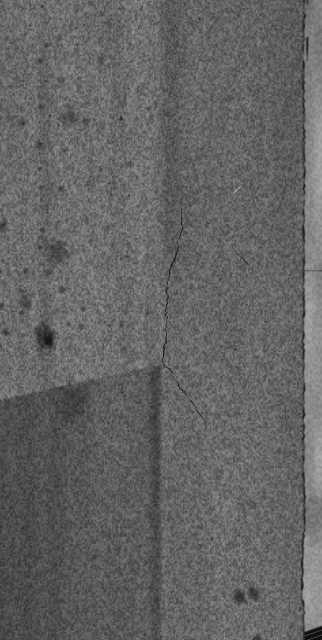
This texture is drawn by a Shadertoy shader. Its source:

```glsl
// Weathered asphalt seen from above: two paving strips, a darker patch at lower
// left, a thin wandering crack, oil stains and a pale concrete curb at right.
// Tones are layered from masks and noise; one unit is the canvas height.

const float LEFT_TONE = 0.428;
const float RIGHT_TONE = 0.393;
const float PATCH_TONE = 0.325;
const float CURB_TONE = 0.565;
const float SEAM_X = 0.254;
const float CURB_X = 0.4765;
const float FINE_GRAIN = 0.46;
const float COARSE_GRAIN = 0.21;
const float CRACK_WIDTH = 0.0008;
const vec2 CRACK[13] = vec2[13](
    vec2(0.2825, 0.694), vec2(0.2855, 0.652), vec2(0.2775, 0.616), vec2(0.267, 0.577),
    vec2(0.2615, 0.544), vec2(0.2605, 0.505), vec2(0.259, 0.466), vec2(0.2552, 0.431),
    vec2(0.2695, 0.417), vec2(0.280, 0.3945), vec2(0.302, 0.371), vec2(0.3165, 0.349),
    vec2(0.332, 0.319));
// Oil stains: center, radius, strength
const vec4 OIL[11] = vec4[11](
    vec4(0.107, 0.818, 0.014, 0.3), vec4(0.19, 0.814, 0.0035, 0.8), vec4(0.088, 0.605, 0.018, 0.35),
    vec4(0.069, 0.473, 0.018, 0.5), vec4(0.077, 0.464, 0.008, 0.35), vec4(0.039, 0.528, 0.012, 0.3),
    vec4(0.004, 0.646, 0.010, 0.35), vec4(0.112, 0.372, 0.026, 0.25), vec4(0.375, 0.066, 0.009, 0.5),
    vec4(0.398, 0.073, 0.010, 0.5), vec4(0.401, 0.001, 0.008, 0.5));

float hash(vec2 p) {
    vec3 q = fract(p.xyx * vec3(0.1031, 0.1030, 0.0973));
    q += dot(q, q.yzx + 33.33);
    return fract((q.x + q.y) * q.z);
}

float noise(vec2 p) {
    vec2 i = floor(p), f = fract(p);
    f = f * f * (3.0 - 2.0 * f);
    return mix(mix(hash(i), hash(i + vec2(1, 0)), f.x),
               mix(hash(i + vec2(0, 1)), hash(i + vec2(1, 1)), f.x), f.y);
}

float segment(vec2 p, vec2 a, vec2 b) {
    vec2 d = b - a;
    return length(p - a - d * clamp(dot(p - a, d) / dot(d, d), 0.0, 1.0));
}

// Bell-shaped band
float band(float x, float center, float width) {
    float d = (x - center) / width;
    return exp(-d * d);
}

float stain(vec2 p, vec2 center, float radius) {
    float d = length((p - center) * vec2(1.0, 0.75)) / radius + 0.7 * (noise(p * 150.0) - 0.5);
    return 1.0 - smoothstep(0.2, 1.3, d);
}

// Small round spots, one per cell, kept with the given chance
float spots(vec2 p, float cell, float chance, float radius) {
    vec2 id = floor(p / cell);
    vec2 c = (id + 0.25 + 0.5 * vec2(hash(id + 7.0), hash(id + 19.0))) * cell;
    float r = radius * (0.5 + hash(id + 31.0));
    return step(hash(id + 43.0), chance) * (1.0 - smoothstep(0.4 * r, 1.3 * r, length(p - c)));
}

// Crack darkness: jittered polyline, broken and fading toward its ends
float crack(vec2 p, float aa) {
    vec2 q = p + 0.005 * (vec2(noise(p * 90.0), noise(p * 90.0 + 50.0)) - 0.5);
    q.x += 0.003 * (noise(vec2(3.0, p.y * 260.0)) - 0.5);
    float d = 1.0;
    for (int i = 0; i < 12; i++) d = min(d, segment(q, CRACK[i], CRACK[i + 1]));
    float width = CRACK_WIDTH * (0.3 + 1.1 * noise(vec2(p.y * 110.0, 4.0)));
    float lower = 1.0 - smoothstep(0.41, 0.44, p.y);
    float gaps = mix(1.0, smoothstep(0.1, 0.5, noise(vec2(p.y * 130.0, 8.0))), 0.3 + 0.5 * lower);
    float ends = smoothstep(0.31, 0.37, p.y) * (1.0 - 0.7 * smoothstep(0.65, 0.70, p.y));
    return 0.72 * gaps * ends * (1.0 - smoothstep(width - 0.5 * aa, width + 0.6 * aa, d));
}

float asphalt(vec2 p, float aa) {
    // Paving strips, long streaks and worn seam
    float left = 1.0 - smoothstep(SEAM_X - 0.012, SEAM_X + 0.012, p.x);
    float upper = smoothstep(0.35, 0.85, p.y);
    float tone = mix(RIGHT_TONE + 0.02 * (1.0 - upper), LEFT_TONE, left);
    tone += (0.02 + 0.035 * left) * (noise(vec2(p.x * 55.0, p.y * 2.5)) - 0.5);
    tone += 0.05 * (noise(p * vec2(14.0, 6.0)) - 0.5) - 0.065 * upper * band(p.x, 0.267, 0.018);
    tone -= 0.035 * band(p.x, 0.068, 0.014) + 0.025 * (band(p.x, 0.0, 0.03) + band(p.x, 0.46, 0.03));

    // Darker patch with a sloping top edge
    float slope = p.y - mix(0.375, 0.431, p.x / SEAM_X);
    float patchTone = PATCH_TONE + 0.035 * band(p.x, 0.19, 0.05) - 0.03 * band(p.x, 0.0, 0.06)
        - 0.055 * band(p.x, 0.244, 0.008) + 0.04 * (noise(vec2(p.x * 45.0, p.y * 3.0)) - 0.5);
    float side = smoothstep(SEAM_X - 0.006, SEAM_X + 0.004, p.x);
    tone = mix(tone, patchTone, (1.0 - smoothstep(-aa, aa, slope)) * (1.0 - side));

    // Stone grain, pits, drips and stains
    tone *= 1.0 + FINE_GRAIN * (noise(p * vec2(470.0, 370.0)) - 0.5)
        + COARSE_GRAIN * (noise(p * vec2(230.0, 170.0) + 9.0) - 0.5);
    tone *= 1.0 - 0.3 * spots(p, 0.014, 0.16, 0.0016);
    float drips = left * smoothstep(0.40, 0.45, p.y) * (1.0 - 2.4 * p.x);
    tone *= 1.0 - 0.4 * drips * spots(p + 0.011, 0.032, 0.35, 0.0045);
    float oil = 0.0;
    for (int i = 0; i < 11; i++) oil += OIL[i].w * stain(p, OIL[i].xy, OIL[i].z);
    tone *= (1.0 - min(oil, 0.75)) * (1.0 - crack(p, aa));

    // Pale scuffs and a dark curved scratch
    float scuff = 1.0 - smoothstep(0.0, 1.2 * aa, segment(p, vec2(0.366, 0.699), vec2(0.377, 0.709)));
    float faint = 1.0 - smoothstep(0.0, 1.5 * aa, segment(p, vec2(0.39, 0.877), vec2(0.45, 0.859)));
    float arc = 1.0 - smoothstep(0.0, 1.3 * aa, segment(p, vec2(0.370, 0.605), vec2(0.390, 0.586)));
    return tone + 0.25 * scuff + 0.05 * faint - 0.14 * arc;
}

float curb(vec2 p, float aa) {
    float tone = CURB_TONE - 0.08 * smoothstep(0.72, 0.95, p.y) - 0.1 * stain(p, vec2(0.492, 0.19), 0.03);
    tone += 0.14 * (noise(p * vec2(60.0, 14.0)) - 0.5) + 0.10 * (noise(p * 300.0) - 0.5);
    tone -= 0.15 * (1.0 - smoothstep(0.0, 1.5 * aa, abs(p.y - 0.577)));
    float chips = smoothstep(0.45, 0.65, noise(vec2(2.0, p.y * 45.0))) * smoothstep(0.7, 0.78, p.y);
    tone -= 0.35 * band(p.x, 0.481, 0.002) * chips;
    // Dark gap with thin pale lines in the bottom corner
    float d = p.y - 0.012 - 0.35 * (p.x - CURB_X);
    return mix(0.06 + 0.18 * smoothstep(0.5, 1.0, sin(d * 800.0)), tone, smoothstep(-0.002, 0.003, d));
}

void mainImage(out vec4 fragColor, in vec2 fragCoord) {
    float aa = 1.0 / iResolution.y;
    vec2 p = vec2(fragCoord.x / iResolution.x * 0.504, fragCoord.y * aa);
    float ragged = noise(vec2(8.0, p.y * 45.0)) + noise(vec2(6.0, p.y * 210.0)) - 1.0;
    float edge = p.x - CURB_X + 0.0022 * ragged + 0.003 * band(p.y, 0.10, 0.05);
    float tone = mix(asphalt(p, aa), curb(p, aa), smoothstep(-aa, aa, edge));
    tone *= 1.0 - (0.15 + 0.6 * noise(vec2(5.0, p.y * 120.0))) * band(edge, -0.001, 0.002);
    fragColor = vec4(vec3(clamp(tone, 0.0, 1.0)), 1.0);
}
```
